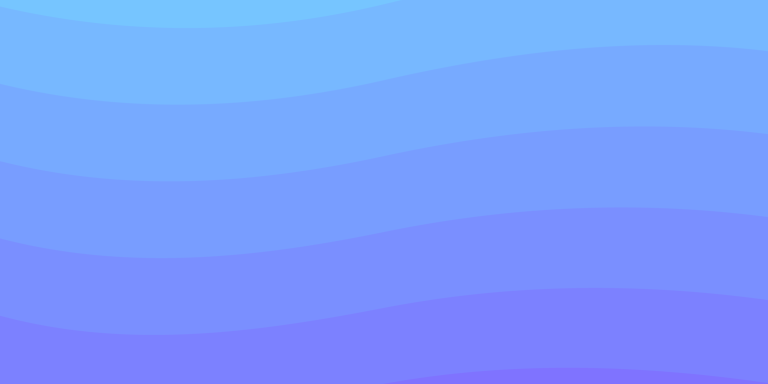
Write a WebGL 1 fragment shader that draws this background.

```glsl
precision highp float;

uniform vec2 u_resolution;

// Cubic from a to b over t = 0..1, with end slopes slopeA and slopeB
vec2 hermite(vec2 a, vec2 slopeA, vec2 b, vec2 slopeB, float t) {
  float s = 1.0 - t;
  return mix(a, b, t * t * (3.0 - 2.0 * t)) + t * s * (slopeA * s - slopeB * t);
}

// Wave profile at x: depth of the first edge below the top, and edge spacing
vec2 waveProfile(float x) {
  vec2 middle = vec2(0.011, 0.1977);
  vec2 middleSlope = vec2(-0.24, 0.0117);
  if (x < 0.5) {
    return hermite(vec2(0.017, 0.2013), vec2(0.232, 0.0091), middle, middleSlope, 2.0 * x);
  }
  return hermite(middle, middleSlope, vec2(-0.083, 0.2161), vec2(0.115, 0.0057), 2.0 * x - 1.0);
}

// Band colours step from sky blue through periwinkle to violet
vec3 bandColor(float band) {
  vec3 sky = vec3(0.463, 0.773, 1.0);
  vec3 periwinkle = vec3(0.470, 0.616, 1.0);
  vec3 violet = vec3(0.497, 0.450, 1.0);
  vec3 upper = mix(sky, periwinkle, clamp(band / 3.0, 0.0, 1.0));
  return mix(upper, violet, clamp(band / 3.0 - 1.0, 0.0, 1.0));
}

void main() {
  vec2 uv = gl_FragCoord.xy / u_resolution;
  vec2 profile = waveProfile(uv.x);

  // Wave edges lie at whole levels
  float level = (1.0 - uv.y - profile.x) / profile.y;
  float edge = floor(level + 0.5);
  float softness = 0.75 / (profile.y * u_resolution.y);
  float band = edge + smoothstep(-softness, softness, level - edge);

  gl_FragColor = vec4(bandColor(band), 1.0);
}
```
